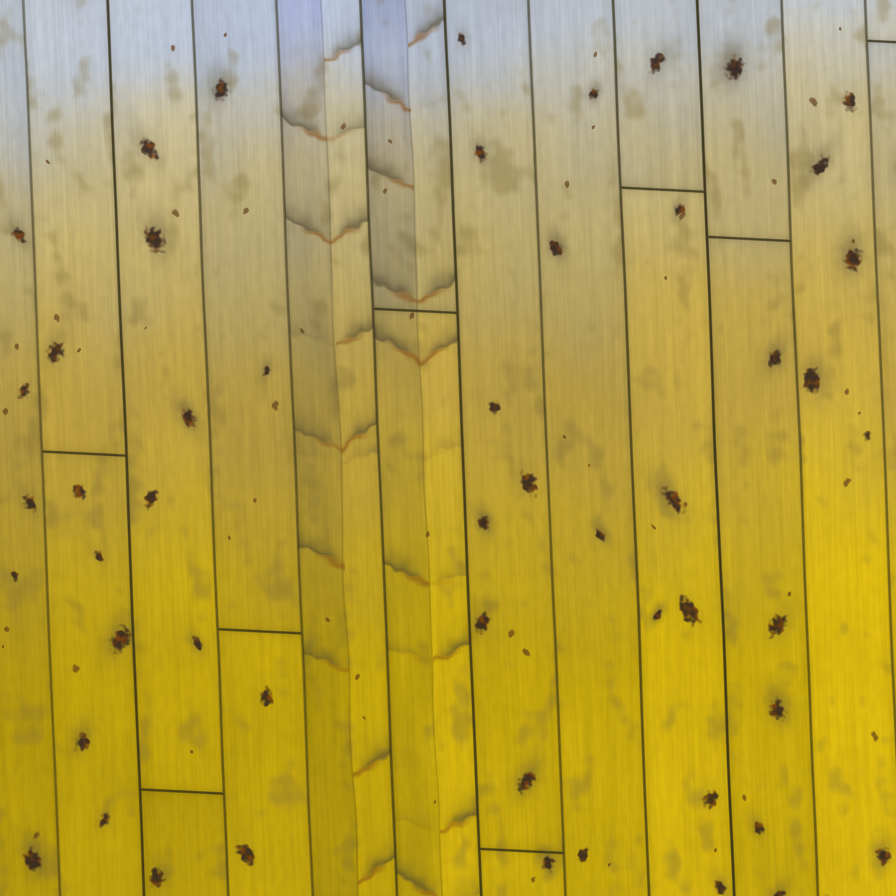
Reproduce this texture procedurally as a Shadertoy shader.

```glsl
// Slanted knotty pine planks, yellow varnish fading to a pale sheen at the top

float hash(vec2 p) {
    vec3 q = fract(p.xyx * 0.1031);
    q += dot(q, q.yzx + 33.33);
    return fract((q.x + q.y) * q.z);
}

vec2 gradient(vec2 cell) {
    float angle = 6.2832 * hash(cell);
    return vec2(cos(angle), sin(angle));
}

// Gradient noise, roughly -0.7 to 0.7
float noise(vec2 p) {
    vec2 i = floor(p), f = fract(p);
    vec2 u = f * f * f * (f * (f * 6.0 - 15.0) + 10.0);
    vec2 e = vec2(1.0, 0.0);
    float low = mix(dot(gradient(i), f), dot(gradient(i + e), f - e), u.x);
    float high = mix(dot(gradient(i + e.yx), f - e.yx), dot(gradient(i + 1.0), f - 1.0), u.x);
    return mix(low, high, u.y);
}

// Varnish colour from the pale top (0) to the saturated bottom (1)
vec3 varnish(float t) {
    vec3 c = mix(vec3(0.73, 0.75, 0.77), vec3(0.74, 0.68, 0.49), smoothstep(0.02, 0.21, t));
    c = mix(c, vec3(0.73, 0.62, 0.26), smoothstep(0.17, 0.46, t));
    return mix(c, vec3(0.77, 0.65, 0.06), smoothstep(0.42, 0.78, t));
}

// Round knots: x is the dark core, y the smoky halo
vec2 knots(vec2 p, float plank, float spacing, float size, float chance) {
    vec2 result = vec2(0.0);
    float row = floor(p.y / spacing);
    for (float k = -1.0; k <= 1.0; k++) {
        vec2 id = vec2(plank * 7.0 + 50.0 + size * 900.0, row + k + 20.0);
        if (hash(id) > chance) continue;
        vec2 centre = vec2((hash(id + 3.7) - 0.5) * 0.066, (row + k + hash(id + 8.1)) * spacing);
        float radius = size * mix(0.4, 1.15, hash(id + 5.3));
        vec2 q = p - centre;
        q += 0.35 * radius * vec2(noise(p * 110.0), noise(p * 110.0 + 40.0));
        q.x += q.y * (hash(id + 9.9) - 0.5);
        float d = length(q * vec2(1.15, 0.85)) / radius + 0.5 * noise(p * 190.0 + id);
        float smoke = length((q - radius * vec2(hash(id + 2.2) - 0.5, 0.4)) * vec2(1.0, 0.6)) / radius;
        result.x = max(result.x, 1.0 - smoothstep(0.45, 1.05, d));
        result.y = max(result.y, exp(-smoke * smoke * 0.7) * hash(id + 6.4));
    }
    return result;
}

// Winged spike knots: x is the grey flame, y its rusty lower rim
vec2 wings(vec2 p, float plank) {
    vec2 result = vec2(0.0);
    float row = floor(p.y / 0.1);
    for (float k = -1.0; k <= 1.0; k++) {
        vec2 id = vec2(plank + 70.0, row + k + 30.0);
        vec2 q = p - vec2(0.004, (row + k + hash(id)) * 0.1);
        float side = hash(id + (q.x > 0.0 ? 4.0 : 9.0));
        float rise = q.y - mix(-0.1, 0.6, side) * abs(q.x) + 0.007 * noise(p * 70.0);
        float reach = smoothstep(0.0, 0.022, abs(q.x)) * smoothstep(0.25, 0.75, side);
        float flame = smoothstep(-0.003, 0.002, rise) * exp(-max(rise, 0.0) * 100.0);
        result.x = max(result.x, flame * reach);
        result.y = max(result.y, exp(-pow((rise + 0.003) / 0.003, 2.0)) * smoothstep(0.3, 0.8, side)
            * (1.0 - smoothstep(0.015, 0.04, abs(q.x))));
    }
    return result;
}

void mainImage(out vec4 fragColor, in vec2 fragCoord) {
    vec2 uv = fragCoord / iResolution.xy;
    float pixel = 1.0 / iResolution.y;

    // Plank layout
    float across = (uv.x - 0.026 - 0.041 * (1.0 - uv.y) + 0.0015 * noise(uv * vec2(9.0, 5.0))) / 0.094;
    float plank = floor(across);
    vec2 p = vec2((fract(across) - 0.5) * 0.094, uv.y);
    float along = (uv.y + 0.05 * p.x) / 1.25 + hash(vec2(plank + 15.0, 4.0));
    float tone = hash(vec2(plank + 31.0, floor(along) + 12.0));

    // Varnish, sheen and shading
    float cloud = noise(uv * vec2(5.0, 4.0)) + 0.5 * noise(uv * 13.0 + 7.0);
    float depth = 1.0 - uv.y + 0.07 * cloud + 0.06 * (tone - 0.5) + 0.08 * (uv.x - 0.45);
    vec3 color = varnish(depth);
    color += vec3(-0.02, 0.0, 0.06) * smoothstep(0.75, 1.0, uv.y) * exp(-pow((uv.x - 0.33) * 4.0, 2.0));
    color *= mix(1.0, mix(0.91, 1.05, uv.x), smoothstep(0.9, 0.3, uv.y));
    color *= 0.97 + 0.09 * tone + 0.06 * cloud;

    // Wood grain along the planks
    vec2 g = vec2(p.x + plank * 0.37, uv.y);
    float grain = noise(g * vec2(330.0, 9.0)) + 0.8 * noise(g * vec2(110.0, 3.0));
    grain += 0.7 * noise(g * vec2(150.0, 60.0));
    color *= 1.0 + 0.05 * grain;
    float stain = smoothstep(0.15, 0.6, noise(g * vec2(32.0, 13.0)) + 0.4 * noise(g * 60.0));
    color = mix(color, vec3(0.5, 0.43, 0.22), 0.35 * stain);

    // Two planks with a split heart and winged figure
    if (abs(plank - 3.5) < 1.0) {
        float heart = p.x - 0.003 - 0.006 * noise(vec2(plank, uv.y * 7.0));
        float dull = smoothstep(0.003, -0.003, heart) * (0.6 + 0.5 * noise(g * vec2(40.0, 9.0)));
        color = mix(color, color * vec3(0.84, 0.85, 0.95), dull);
        color *= 1.0 - 0.15 * smoothstep(0.002, 0.0, abs(heart));
        vec2 wing = wings(p, plank);
        color = mix(color, vec3(0.3, 0.27, 0.19), 0.7 * wing.x);
        color = mix(color, vec3(0.5, 0.29, 0.08), 0.55 * wing.y);
    } else {
        vec2 knot = knots(p, plank, 0.105, 0.0125, 0.68);
        color = mix(color, vec3(0.37, 0.33, 0.22), 0.6 * knot.y);
        vec3 core = mix(vec3(0.2, 0.14, 0.12), vec3(0.43, 0.22, 0.06), smoothstep(-0.1, 0.5, noise(uv * 120.0)));
        color = mix(color, core, 0.88 * knot.x);
    }
    vec2 speck = knots(p, plank, 0.07, 0.0045, 0.4);
    color = mix(color, vec3(0.35, 0.22, 0.1), 0.65 * speck.x);

    // Seams between planks and butt joints
    float seam = 0.047 - abs(p.x);
    float weight = mix(0.5, 0.95, hash(vec2(floor(across + 0.5) + 22.0, 6.0)));
    float joint = (0.5 - abs(fract(along) - 0.5)) * 1.25;
    float gap = max(weight * smoothstep(0.0014 + pixel, 0.0004, seam), 0.8 * smoothstep(0.0012 + pixel, 0.0003, joint));
    color *= 1.0 - 0.14 * weight * exp(-seam * 260.0) - 0.12 * exp(-joint * 220.0);
    color = mix(color, vec3(0.2, 0.18, 0.09), gap);

    fragColor = vec4(clamp(color, 0.0, 1.0), 1.0);
}
```
